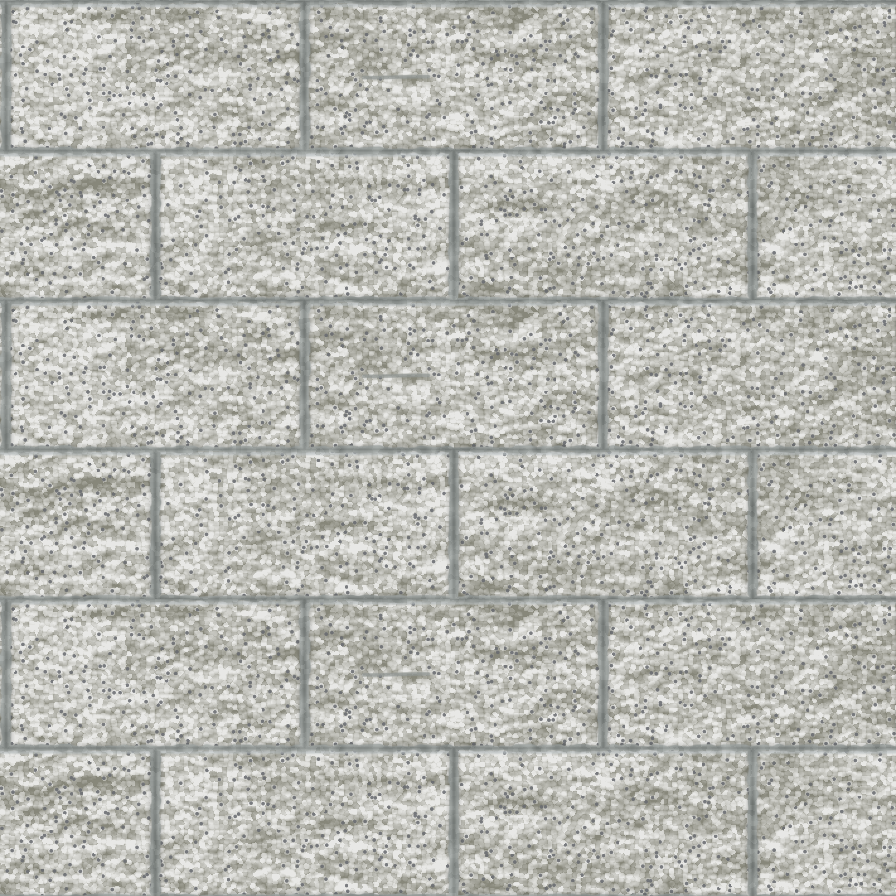
Give the GLSL for this texture, as a three.js fragment shader.

```glsl
varying vec2 vUv;

float hash(vec2 p) {
  vec3 q = fract(p.xyx * 0.1031);
  q += dot(q, q.yzx + 33.33);
  return fract((q.x + q.y) * q.z);
}

float noise(vec2 p) {
  vec2 i = floor(p), f = fract(p);
  f = f * f * (3.0 - 2.0 * f);
  return mix(mix(hash(i), hash(i + vec2(1.0, 0.0)), f.x),
             mix(hash(i + vec2(0.0, 1.0)), hash(i + 1.0), f.x), f.y);
}

// Split rock surface, stretched sideways into ledges
float rockHeight(vec2 p) {
  float sum = 0.0, amp = 0.5;
  p *= vec2(24.0, 42.0);
  for (int i = 0; i < 4; i++) {
    sum += amp * noise(p);
    p = p * 2.03 + 17.3;
    amp *= 0.55;
  }
  return sum;
}

// Nearest grain: x = distance to its centre, y = its random value
vec2 nearestGrain(vec2 p) {
  vec2 cell = floor(p), best = vec2(9.0, 0.0);
  for (int y = -1; y <= 1; y++) {
    for (int x = -1; x <= 1; x++) {
      vec2 id = cell + vec2(float(x), float(y));
      vec2 centre = id + 0.15 + 0.7 * vec2(hash(id), hash(id + 71.0));
      float d = distance(p, centre);
      if (d < best.x) best = vec2(d, hash(id + 139.0));
    }
  }
  return best;
}

void main() {
  // Running bond: three blocks across, six courses, surface repeating every two
  float y = vUv.y + 0.0015;
  vec2 p = vec2(vUv.x, mod(y, 1.0 / 3.0));
  float course = mod(floor(y * 6.0), 2.0);
  vec2 block = vec2(vUv.x * 3.0 - mix(0.52, 0.02, course), y * 6.0);
  vec2 local = fract(block);
  vec2 toJoint = (0.5 - abs(local - 0.5)) / vec2(3.0, 6.0);
  float blockTone = hash(vec2(mod(floor(block.x), 3.0), course) + 5.0) - 0.5;

  // Stone: lit ledges, pale grains and scattered dark chips
  float relief = rockHeight(p) - rockHeight(p + vec2(-0.001, 0.004));
  vec2 grain = nearestGrain(p * 185.0);
  float patches = noise(p * vec2(10.0, 19.0) + 3.0) - 0.5;
  float glow = exp(-dot((p - vec2(0.515, 0.215)) * vec2(20.0, 32.0),
                        (p - vec2(0.515, 0.215)) * vec2(20.0, 32.0)));
  float light = 0.64 + relief * 2.6 + (grain.y - 0.5) * 0.65
              + patches * 0.28 + blockTone * 0.1 + glow * 0.22
              - smoothstep(0.4, 0.8, grain.x) * 0.25;
  vec3 stone = mix(vec3(0.53, 0.53, 0.48), vec3(0.91, 0.91, 0.90), clamp(light, 0.0, 1.0));
  float chip = step(0.9, hash(vec2(grain.y * 913.0, 7.0)))
             * (1.0 - smoothstep(0.25, 0.5, grain.x));
  stone = mix(stone, vec3(0.40, 0.41, 0.43), chip * 0.85);

  // Short scored groove in one block
  vec2 groove = p - vec2(0.442, 0.249 + (noise(p * 60.0) - 0.5) * 0.002);
  float grooveDist = length(vec2(max(abs(groove.x) - 0.036, 0.0), groove.y));
  stone = mix(stone, vec3(0.57, 0.59, 0.58), 0.75 * (1.0 - smoothstep(0.001, 0.003, grooveDist)));

  // Pale dusty lip along the top of each block
  float fromTop = (1.0 - local.y) / 6.0;
  float lip = smoothstep(0.002, 0.0035, fromTop) * (1.0 - smoothstep(0.005, 0.008, fromTop));
  stone = mix(stone, vec3(0.79, 0.82, 0.83), lip * 0.6);

  // Mortar with ragged edges and a darker core
  float ragged = (noise(p * 130.0) - 0.5) * 0.003;
  vec2 edge = toJoint - vec2(0.0054, 0.0032) + ragged;
  float inset = min(edge.x, edge.y);
  float smear = noise(p * vec2(95.0, 60.0) + 31.0) - 0.5;
  vec3 mortar = vec3(0.60, 0.62, 0.61) + smear * 0.12 + (grain.y - 0.5) * 0.06;
  mortar -= 0.10 * (1.0 - smoothstep(0.0, 0.004, min(toJoint.x, toJoint.y + 0.001)));

  stone *= 0.9 + 0.1 * smoothstep(0.0, 0.005, inset);
  gl_FragColor = vec4(mix(mortar, stone, smoothstep(-0.001, 0.0012, inset)), 1.0);
}
```
